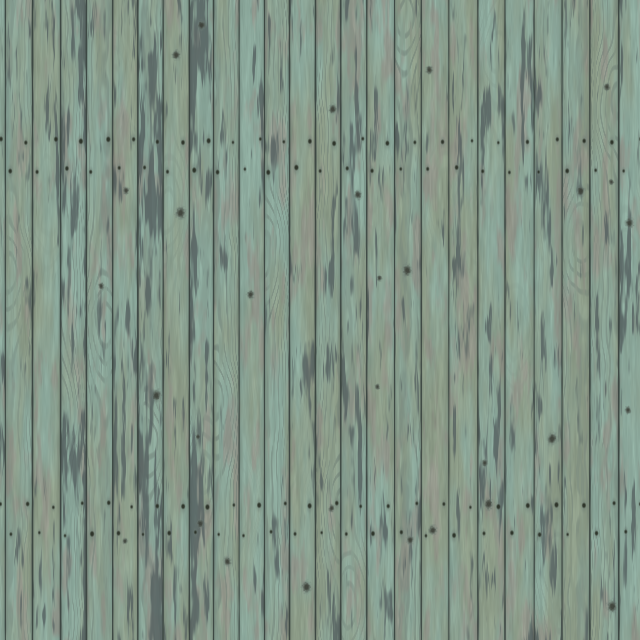
Reproduce this texture procedurally as a Shadertoy shader.

```glsl
// Weathered vertical planks in flaking sage-green paint, with seams, knots and two bands of nails.

const float PLANKS = 24.0;
const float FIRST_SEAM = 0.0104;       // left edge of plank zero
const float WIDTH_SWAY = 0.0098;       // slow drift of plank widths
const float WIDTH_JITTER = 0.0022;     // random shift of each seam
const float SEAM_HALF_WIDTH = 0.0011;
const float SEAM_SHADOW = 0.0022;
const float KNOT_ROWS = 4.0;
const float KNOT_CHANCE = 0.36;
const float NAIL_RADIUS = 0.0023;
const vec2 NAIL_BANDS = vec2(0.188, 0.757);
const float NAIL_SPREAD = 0.0225;      // half the height between paired nails

const vec3 OLIVE = vec3(0.555, 0.615, 0.535);
const vec3 TEAL = vec3(0.550, 0.665, 0.615);
const vec3 BARE_WOOD = vec3(0.575, 0.570, 0.535);
const vec3 GRAIN_DARK = vec3(0.42, 0.48, 0.45);
const vec3 WEAR_DARK = vec3(0.33, 0.375, 0.375);
const vec3 SEAM_COLOR = vec3(0.225, 0.265, 0.25);
const vec3 KNOT_COLOR = vec3(0.22, 0.23, 0.20);
const vec3 NAIL_COLOR = vec3(0.15, 0.17, 0.13);

float hash(vec2 p) {
    vec3 q = fract(vec3(p.xyx) * 0.1031);
    q += dot(q, q.yzx + 33.33);
    return fract((q.x + q.y) * q.z);
}

float plankHash(float plank, float salt) {
    return hash(vec2(mod(plank, PLANKS) + 3.0, salt * 7.3 + 1.0));
}

float noise(vec2 p) {
    vec2 c = floor(p), f = fract(p);
    f = f * f * (3.0 - 2.0 * f);
    return mix(mix(hash(c), hash(c + vec2(1, 0)), f.x),
               mix(hash(c + vec2(0, 1)), hash(c + vec2(1, 1)), f.x), f.y);
}

float fbm(vec2 p) {
    return 0.54 * noise(p) + 0.29 * noise(p * 2.03 + 17.1) + 0.17 * noise(p * 4.11 + 41.7);
}

float seamX(float plank) {
    float sway = cos(6.28318 * (plank - 2.0) / PLANKS) - 1.0;
    return FIRST_SEAM + plank / PLANKS + WIDTH_SWAY * sway
         + WIDTH_JITTER * (plankHash(plank, 1.0) - 0.5);
}

// Contours that run straight along the plank and swell around one heart
float grainLines(float t, float y, float plank) {
    float u = t - mix(-0.2, 1.2, plankHash(plank, 2.0));
    u += 0.05 * sin(y * 23.0 + plank * 2.1) + 0.025 * sin(y * 61.0 + plank * 4.7);
    float dy = (y - plankHash(plank, 3.0)) / 0.075;
    float phase = 34.0 * (u * u - 0.65 * exp(-dy * dy)) + 2.5 * noise(vec2(t * 4.0 + plank * 9.0, y * 28.0));
    return smoothstep(0.25, 1.0, sin(phase));
}

// Inside of a round spot, with its edge smoothed
float spot(vec2 offset, float radius, float blur) {
    return 1.0 - smoothstep(radius - blur, radius + blur, length(offset));
}

void mainImage(out vec4 fragColor, in vec2 fragCoord) {
    vec2 uv = fragCoord / iResolution.xy;
    float pixel = 1.0 / iResolution.y;

    // Find the plank and the place across it
    float plank = floor((uv.x - FIRST_SEAM) * PLANKS);
    if (uv.x >= seamX(plank + 1.0)) plank += 1.0;
    if (uv.x < seamX(plank)) plank -= 1.0;
    float left = seamX(plank), right = seamX(plank + 1.0);
    float t = (uv.x - left) / (right - left);
    float wear = plankHash(plank, 4.0);
    vec2 p = uv + vec2(plank * 3.17, plankHash(plank, 5.0) * 9.0);

    // Paint: a tint per plank, clouded lengthwise
    float cloud = fbm(p * vec2(45.0, 6.0));
    float tint = plankHash(plank, 6.0) * 0.7 + (cloud - 0.5) * 1.7 + 0.17;
    vec3 color = mix(OLIVE, TEAL, smoothstep(0.0, 1.0, tint));
    float bare = fbm(p * vec2(70.0, 13.0) + 50.0);
    color = mix(color, BARE_WOOD, 0.7 * smoothstep(0.52, 0.78, bare));

    // Fine fibres, growth lines and flaked streaks
    float fibre = fbm(p * vec2(260.0, 22.0) + 90.0);
    color *= 1.0 + 0.20 * (fibre - 0.5);
    float figure = smoothstep(0.45, 0.9, plankHash(plank, 7.0)) * 0.42 + 0.08;
    color = mix(color, GRAIN_DARK, figure * grainLines(t, uv.y, plank) * smoothstep(0.25, 0.65, fibre));
    float streak = fbm(p * vec2(150.0, 15.0) + 130.0);
    float patches = fbm(p * vec2(30.0, 5.0) + 170.0);
    float flaked = smoothstep(0.62, 0.84, streak + 0.6 * (patches - 0.5) + 0.24 * (wear - 0.45));
    color = mix(color, WEAR_DARK, 0.8 * flaked);

    // Knots: at most one in each cell of a plank
    float row = floor(uv.y * KNOT_ROWS);
    vec2 cell = vec2(plank, row * 5.0 + 20.0);
    vec2 center = vec2(mix(left, right, mix(0.22, 0.78, plankHash(cell.x, cell.y))),
                       (row + mix(0.1, 0.9, plankHash(cell.x, cell.y + 1.0))) / KNOT_ROWS);
    float size = mix(0.002, 0.0062, plankHash(cell.x, cell.y + 2.0));
    float hasKnot = step(plankHash(cell.x, cell.y + 3.0), KNOT_CHANCE);
    vec2 offset = (uv - center) * vec2(1.0, 0.8);
    offset *= 0.8 + 0.4 * noise(uv * 400.0);
    color = mix(color, GRAIN_DARK, 0.55 * hasKnot * spot(offset, size * 1.25, size * 0.5));
    color = mix(color, KNOT_COLOR, 0.85 * hasKnot * spot(offset, size * 0.75, size * 0.2 + pixel));

    // Nails: a slanted pair per plank in each band, with a faint stain
    for (int i = 0; i < 4; i++) {
        float k = float(i), side = mod(k, 2.0) * 2.0 - 1.0;
        float band = i < 2 ? NAIL_BANDS.x : NAIL_BANDS.y;
        float jitter = plankHash(plank, 50.0 + k) - 0.5;
        vec2 nail = vec2(mix(left, right, 0.5 + side * 0.29 + jitter * 0.12),
                         band + side * NAIL_SPREAD + jitter * 0.008);
        float radius = NAIL_RADIUS * mix(0.65, 1.25, plankHash(plank, 60.0 + k));
        vec2 d = (uv - nail) * vec2(1.0, 0.75);
        color = mix(color, GRAIN_DARK, 0.45 * spot(d * vec2(1.0, 0.6), radius * 1.5, radius));
        color = mix(color, NAIL_COLOR, 0.9 * spot(d, radius, pixel));
    }

    // Seams: soft shadow, then the dark gap
    float gap = min(uv.x - left, right - uv.x);
    float nearest = uv.x - left < right - uv.x ? plank : plank + 1.0;
    float halfWidth = SEAM_HALF_WIDTH * mix(0.7, 1.2, plankHash(nearest, 8.0));
    halfWidth *= 0.85 + 0.3 * noise(vec2(nearest * 5.0, uv.y * 40.0));
    color *= 1.0 - 0.22 * exp(-gap / SEAM_SHADOW);
    color = mix(color, SEAM_COLOR, 0.92 * (1.0 - smoothstep(halfWidth - 0.5 * pixel, halfWidth + 0.5 * pixel, gap)));

    fragColor = vec4(color, 1.0);
}
```
